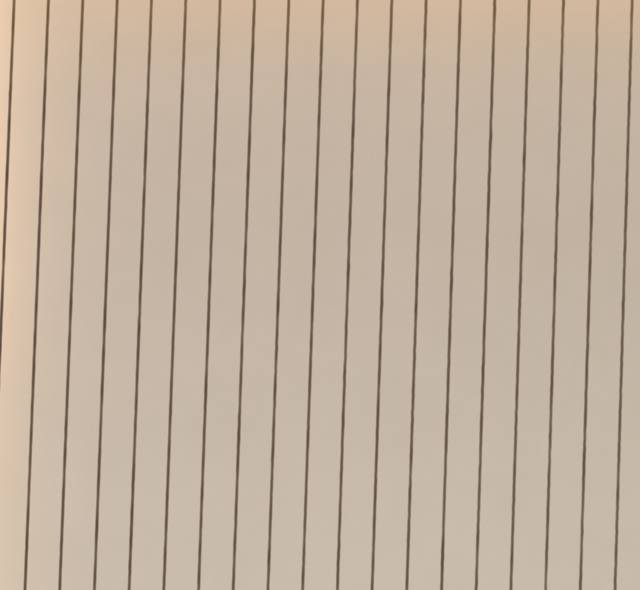
Give the GLSL for this pattern, as a WebGL 2 fragment shader.

```glsl
#version 300 es
precision highp float;

uniform vec2 u_resolution;
out vec4 fragColor;

vec2 hashGradient(vec2 cell) {
    vec2 h = vec2(dot(cell, vec2(127.1, 311.7)), dot(cell, vec2(269.5, 183.3)));
    return 2.0 * fract(sin(h) * 43758.55) - 1.0;
}

float gradientNoise(vec2 p) {
    vec2 i = floor(p), f = fract(p);
    vec2 u = f * f * f * (f * (f * 6.0 - 15.0) + 10.0);
    float a = dot(hashGradient(i), f);
    float b = dot(hashGradient(i + vec2(1, 0)), f - vec2(1, 0));
    float c = dot(hashGradient(i + vec2(0, 1)), f - vec2(0, 1));
    float d = dot(hashGradient(i + vec2(1, 1)), f - vec2(1, 1));
    return mix(mix(a, b, u.x), mix(c, d, u.x), u.y);
}

// Paper under warm light from the top and the left edge
vec3 paperColor(vec2 uv) {
    vec3 paper = mix(vec3(0.785, 0.735, 0.675), vec3(0.765, 0.705, 0.645), smoothstep(0.0, 0.7, uv.y));
    paper -= vec3(0.01, 0.005, 0.01) * smoothstep(0.5, 1.0, uv.x);

    float topGlow = exp(-(1.0 - uv.y) * 8.0);
    paper = mix(paper, vec3(0.85, 0.73, 0.61), 0.75 * topGlow);

    float leftGlow = exp(-uv.x * 14.0) * mix(0.55, 1.0, smoothstep(0.1, 0.65, uv.y));
    paper = mix(paper, vec3(0.94, 0.82, 0.70), 0.85 * leftGlow);

    // Soft mottling and fine grain
    float mottle = gradientNoise(uv * 9.0) + 0.6 * gradientNoise(uv * 31.0);
    float grain = gradientNoise(uv * 190.0);
    return paper + 0.010 * mottle + 0.008 * grain;
}

// Ink coverage of the slanted rules, which fan out slightly downwards
float ruleInk(vec2 uv) {
    float spacing = mix(0.05423, 0.05365, uv.y);
    float offset = mix(-0.0152, 0.0221, uv.y);
    float column = (uv.x - offset) / spacing;
    float index = floor(column + 0.5);

    // Ragged edges, stronger to the right
    float wobble = gradientNoise(vec2(index * 7.3 + 0.4, uv.y * 75.0));
    float dist = abs((column - index) * spacing + wobble * mix(0.0003, 0.0008, uv.x));

    // Uneven pressure along each rule
    float beads = gradientNoise(vec2(index * 3.7 + 0.5, uv.y * 28.0));
    float halfWidth = 0.0021 + 0.0004 * beads;
    float blur = max(0.0018, 0.8 / u_resolution.x);
    float ink = 1.0 - smoothstep(halfWidth - blur, halfWidth + blur, dist);
    return ink * clamp(mix(0.95, 0.86, uv.x) + 0.2 * beads, 0.0, 1.0);
}

void main() {
    vec2 uv = gl_FragCoord.xy / u_resolution;
    vec3 inkColor = mix(vec3(0.36, 0.30, 0.25), vec3(0.42, 0.34, 0.25), smoothstep(0.8, 1.0, uv.y));
    vec3 color = mix(paperColor(uv), inkColor, ruleInk(uv));
    fragColor = vec4(color, 1.0);
}
```
